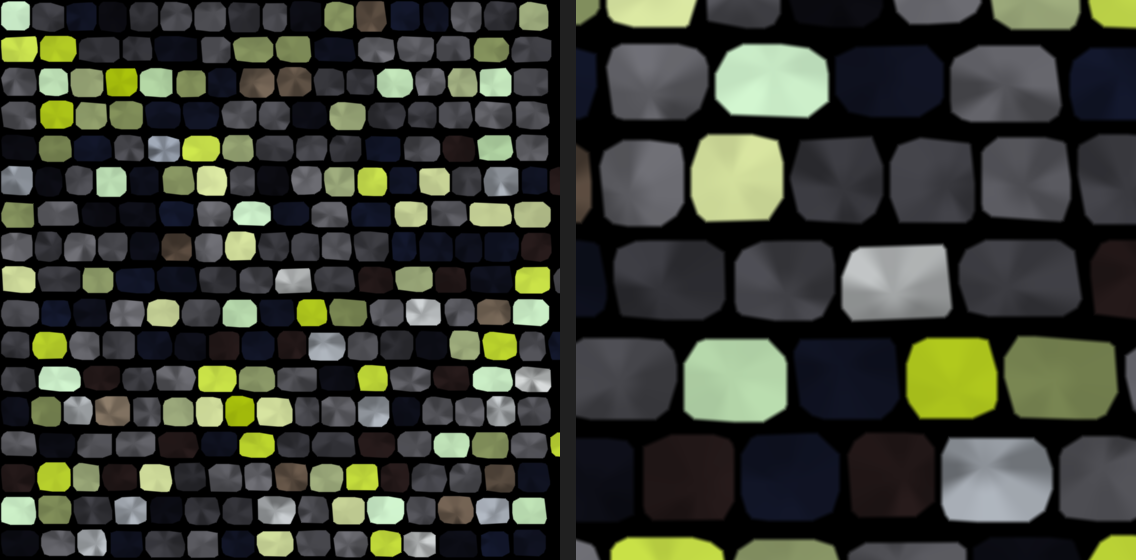
Left, the full canvas; right, a detail of the centre.
Write a WebGL 1 fragment shader that draws this pattern.

```glsl
precision highp float;
// Rows of faceted pebbles on black, seventeen rows with 14 to 17 stones each.
// Every stone is a jittered polygon cut from a rounded box; hashes pick its
// colour family and the brightness of the soft facets fanning from its middle.

uniform vec2 u_resolution;

const float ROWS = 17.0;
const float ROW_LENGTH = 0.982;
const float SIDES = 10.0;
const float FACETS = 8.0;
const float TAU = 6.283185;

float hash(vec2 p) {
  return fract(sin(dot(p, vec2(127.1, 311.7))) * 43758.55);
}

// Independent random value for one stone, selected by salt.
float stoneRandom(vec2 id, float salt) {
  return hash(id + vec2(salt * 17.3, salt * 5.9));
}

// Left border of a stone, in stone widths along its row.
float borderAt(float column, float row) {
  float jitter = hash(vec2(column, row + 40.0)) - 0.5;
  return column + 0.2 * jitter * step(0.5, column);
}

// Signed distance to an irregular polygon inside the given half size.
float pebbleDistance(vec2 p, vec2 halfSize, vec2 id) {
  vec2 box = abs(p) - halfSize;
  float d = max(box.x, box.y);
  for (float i = 0.0; i < SIDES; i++) {
    float angle = TAU * (i + 0.6 * stoneRandom(id, i + 1.0)) / SIDES;
    vec2 normal = vec2(cos(angle), sin(angle));
    // Support distance of a superellipse along the side normal.
    vec2 extent = pow(abs(normal) * halfSize + 0.0001, vec2(1.25));
    float support = pow(extent.x + extent.y, 0.8);
    float reach = mix(0.88, 1.03, stoneRandom(id, i + 21.0));
    d = max(d, dot(p, normal) - support * reach);
  }
  return d;
}

// Fan of soft facets around an off-centre point, from -1 to 1.
float facetShade(vec2 p, vec2 id) {
  vec2 hub = 0.3 * (vec2(stoneRandom(id, 41.0), stoneRandom(id, 42.0)) - 0.5);
  vec2 q = p - hub + 0.0001;
  float turn = (atan(q.y, q.x) / TAU + 0.5) * FACETS;
  float facet = floor(turn);
  float here = stoneRandom(id, 50.0 + mod(facet, FACETS));
  float next = stoneRandom(id, 50.0 + mod(facet + 1.0, FACETS));
  float fan = mix(here, next, smoothstep(0.35, 1.0, fract(turn)));
  return (2.0 * fan - 1.0) * smoothstep(0.0, 0.3, length(q));
}

// Stone colour in rgb, facet contrast in alpha.
vec4 stoneColor(vec2 id) {
  float family = stoneRandom(id, 71.0);
  float tone = stoneRandom(id, 72.0);
  float tint = stoneRandom(id, 73.0);

  vec3 navy = mix(vec3(0.04, 0.04, 0.06), vec3(0.07, 0.09, 0.17), tone);
  vec3 umber = vec3(0.13, 0.09, 0.09);
  vec3 slate = mix(vec3(0.17, 0.17, 0.19), vec3(0.37, 0.37, 0.39), tone);
  vec3 brown = mix(vec3(0.30, 0.25, 0.21), vec3(0.46, 0.41, 0.35), tone);
  vec3 silver = mix(vec3(0.46, 0.49, 0.54), vec3(0.65, 0.66, 0.66), tone);
  vec3 mint = mix(vec3(0.66, 0.79, 0.60), vec3(0.80, 0.93, 0.80), tone);
  vec3 cream = mix(vec3(0.70, 0.74, 0.54), vec3(0.84, 0.89, 0.62), tone);
  vec3 moss = mix(vec3(0.47, 0.52, 0.32), vec3(0.60, 0.65, 0.48), tone);
  vec3 lime = mix(vec3(0.63, 0.72, 0.04), vec3(0.78, 0.87, 0.32), tone);

  if (family < 0.27) return vec4(mix(navy, umber, step(0.75, tint)), 0.22);
  if (family < 0.57) return vec4(slate, 0.28);
  if (family < 0.67) return vec4(mix(brown, silver, step(0.55, tint)), 0.32);
  if (family < 0.81) return vec4(mix(cream, mint, step(0.45, tint)), 0.07);
  if (family < 0.91) return vec4(moss, 0.09);
  return vec4(lime, 0.07);
}

void main() {
  vec2 uv = gl_FragCoord.xy / u_resolution;

  // Rows counted from the top; fuller rows also hold taller stones.
  float fromTop = (1.0 - uv.y) * ROWS;
  float row = floor(fromTop);
  float wave = cos(2.618 * row);
  float count = floor(15.8 + 1.6 * wave);

  // Uneven stone borders along the row.
  float x = uv.x / ROW_LENGTH * count;
  float column = floor(x);
  column += step(borderAt(column + 1.0, row), x);
  column -= 1.0 - step(borderAt(column, row), x);
  float left = borderAt(column, row);
  float right = borderAt(column + 1.0, row);
  vec2 id = vec2(column, row);

  // Local position and size in row heights.
  float stretch = ROWS * ROW_LENGTH / count;
  float lift = 0.05 * (stoneRandom(id, 81.0) - 0.5);
  vec2 p = vec2((x - 0.5 * (left + right)) * stretch, 0.5 - fract(fromTop) - lift);
  float halfHeight = 0.43 + 0.035 * wave - 0.03 * stoneRandom(id, 82.0);
  vec2 halfSize = vec2(0.5 * (right - left) * stretch - 0.035, halfHeight);

  // Some rows run past the right margin with a clipped stone.
  float extra = step(0.72, hash(vec2(row, 93.0)));
  float present = step(column, count - 1.0 + extra);

  float softness = max(0.03, ROWS / u_resolution.y);
  float d = pebbleDistance(p, halfSize, id);
  float mask = present * (1.0 - smoothstep(-softness, softness, d));

  vec4 stone = stoneColor(id);
  vec3 color = stone.rgb * (1.0 + stone.a * facetShade(p, id));
  gl_FragColor = vec4(color * mask, 1.0);
}
```
